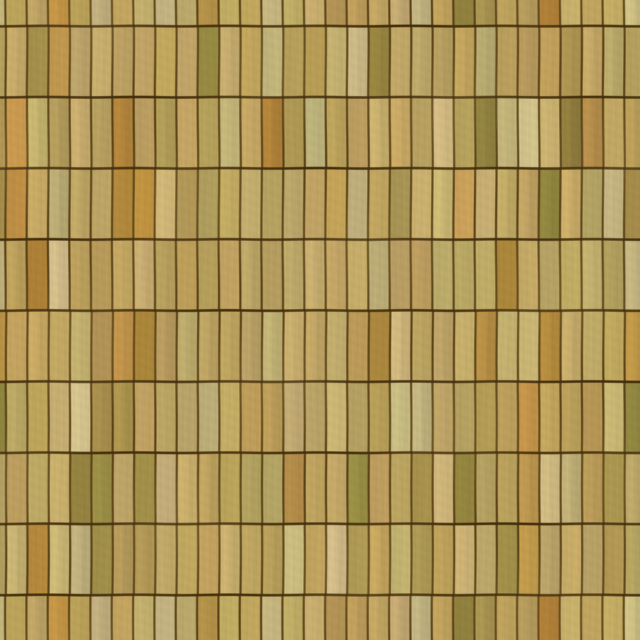
Give the GLSL for this texture, as a Shadertoy shader.

```glsl
// Wall of narrow upright ochre tiles in straight rows with thin dark brown grout.
#define REPEATS vec2(30.0, 9.0)       // tiles across and down
#define GRID_OFFSET vec2(0.27, 0.633) // first joint, in tiles
#define GROUT_HALF vec2(0.0017, 0.0020) // half joint widths, in canvas units
#define GROUT_SOFT 0.0015             // blur of the joint edges
#define WOBBLE 0.0004                 // waviness of the joints
#define ROW_SHIFT 0.05                // sideways slip of rows, in tiles
#define TONE_SPREAD 0.12              // brightness change between tiles
#define GRAIN 0.022                   // strength of the fibre streaks

const float TAU = 6.2831853;
const vec3 SAND = vec3(0.755, 0.675, 0.435);
const vec3 OCHRE = vec3(0.715, 0.605, 0.335);
const vec3 CREAM = vec3(0.785, 0.725, 0.525);
const vec3 OLIVE = vec3(0.575, 0.515, 0.245);
const vec3 AMBER = vec3(0.715, 0.530, 0.225);
const vec3 GROUT_UPRIGHT = vec3(0.345, 0.255, 0.085);
const vec3 GROUT_LEVEL = vec3(0.260, 0.180, 0.045);

float hash(vec2 cell, float seed) {
    vec3 q = fract(vec3(cell.xyx + seed * 7.31) * vec3(0.1031, 0.1030, 0.0973));
    q += dot(q, q.yzx + 33.33);
    return fract((q.x + q.y) * q.z);
}

// Layered sines with whole frequencies, so the result wraps at the canvas edge.
float streaks(vec2 uv, float phase) {
    float bend = sin(TAU * 4.0 * uv.y + phase);
    return 0.5 * sin(TAU * 97.0 * uv.x + bend + phase)
         + 0.3 * sin(TAU * 171.0 * uv.x - 2.0 * bend)
         + 0.4 * sin(TAU * (61.0 * uv.y + 23.0 * uv.x) + phase);
}

vec3 tileColor(vec2 cell, vec2 local, vec2 uv) {
    // Mostly sand to ochre, with a few cream, olive and amber tiles
    vec3 color = mix(SAND, OCHRE, hash(cell, 1.0));
    float kind = hash(cell, 2.0);
    float strength = mix(0.45, 1.0, hash(cell, 3.0));
    if (kind < 0.14) color = mix(color, CREAM, strength);
    else if (kind > 0.90) color = mix(color, AMBER, strength);
    else if (kind > 0.81) color = mix(color, OLIVE, strength);
    color *= 1.0 + TONE_SPREAD * (hash(cell, 4.0) - 0.5);

    // Faint pink or green tint
    float tint = hash(cell, 5.0) - 0.5;
    color += tint * vec3(0.035, -0.015, 0.015);

    // One side of the tile slightly paler, plus fine streaks
    float side = smoothstep(0.35, 0.65, local.x) - 0.5;
    color *= 1.0 - side * 0.10 * (hash(cell, 6.0) - 0.2);
    color *= 1.0 + GRAIN * streaks(uv, TAU * hash(cell, 7.0));
    return color;
}

void mainImage(out vec4 fragColor, in vec2 fragCoord) {
    vec2 uv = fragCoord / iResolution.xy;

    // Slightly uneven grid
    vec2 wavy = uv + WOBBLE * sin(TAU * vec2(5.0, 7.0) * uv.yx + vec2(0.4, 1.7));
    vec2 grid = wavy * REPEATS - GRID_OFFSET;
    float row = mod(floor(grid.y), REPEATS.y);
    grid.x += ROW_SHIFT * (hash(vec2(row, 3.0), 8.0) - 0.5);
    vec2 cell = mod(floor(grid), REPEATS);
    vec2 local = fract(grid);

    // Joint coverage from the distance to the nearest tile edge
    vec2 edgeDistance = (0.5 - abs(local - 0.5)) / REPEATS;
    vec2 soft = max(vec2(GROUT_SOFT), 0.75 / iResolution.xy);
    vec2 joint = 1.0 - smoothstep(GROUT_HALF - soft, GROUT_HALF + soft, edgeDistance);

    // Worn joints vary a little in darkness around the wall
    float wear = 0.90 + 0.10 * sin(TAU * (2.0 * uv.x + uv.y)) * sin(TAU * (3.0 * uv.y - uv.x));

    vec3 color = tileColor(cell, local, uv);
    color = mix(color, GROUT_UPRIGHT, joint.x * wear);
    color = mix(color, GROUT_LEVEL, joint.y * wear);
    fragColor = vec4(clamp(color, 0.0, 1.0), 1.0);
}
```
